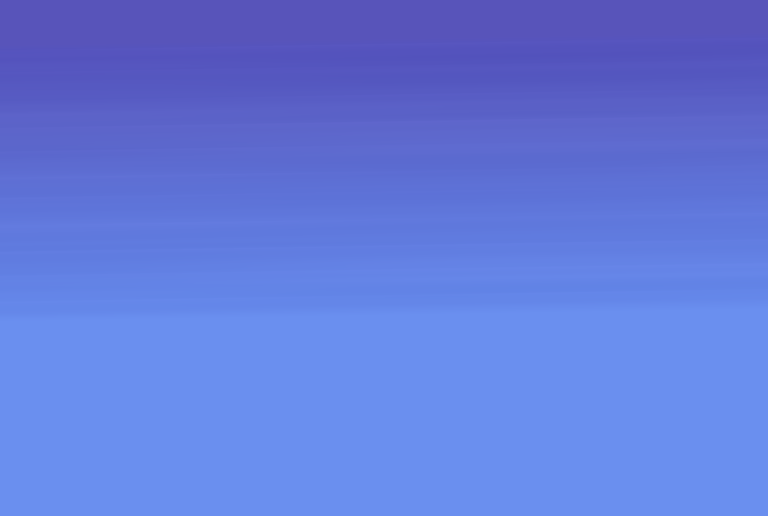
Give the GLSL for this background, as a WebGL 1 fragment shader.

```glsl
precision highp float;
// Violet-to-blue sky of thin, slightly tilted streaks above a flat pale blue field.
uniform vec2 u_resolution;

const float TILT = 0.025;         // rise of the streaks across the canvas
const float CAP_EDGE = 0.086;     // end of the plain violet strip at the top
const float FIELD_EDGE = 0.603;   // start of the plain blue field
const float STREAK_GAP = 0.0484;  // mean distance between bright streaks

const vec3 CAP = vec3(0.345, 0.330, 0.730);
const vec3 INDIGO = vec3(0.327, 0.322, 0.737);
const vec3 VIOLET = vec3(0.360, 0.395, 0.790);
const vec3 PERIWINKLE = vec3(0.370, 0.455, 0.850);
const vec3 AZURE = vec3(0.390, 0.525, 0.910);
const vec3 FIELD = vec3(0.416, 0.561, 0.938);

float hash(vec2 p) {
  vec3 q = fract(vec3(p.xyx) * 0.1031);
  q += dot(q, q.yzx + 33.33);
  return fract((q.x + q.y) * q.z);
}

float noise(vec2 p) {
  vec2 cell = floor(p);
  vec2 t = fract(p);
  t = t * t * (3.0 - 2.0 * t);
  float low = mix(hash(cell), hash(cell + vec2(1.0, 0.0)), t.x);
  float high = mix(hash(cell + vec2(0.0, 1.0)), hash(cell + 1.0), t.x);
  return mix(low, high, t.y);
}

float ramp(float from, float to, float v) {
  return clamp((v - from) / (to - from), 0.0, 1.0);
}

// Base colour by depth below the top edge
vec3 skyColor(float depth) {
  vec3 color = mix(INDIGO, VIOLET, ramp(0.10, 0.25, depth));
  color = mix(color, PERIWINKLE, ramp(0.25, 0.39, depth));
  return mix(color, AZURE, ramp(0.39, 0.58, depth));
}

// Layers of noise stretched along the streaks
float grain(float x, float depth) {
  float sum = 0.0;
  float frequency = 28.0;
  float weight = 0.5;
  for (int i = 0; i < 3; i++) {
    sum += weight * (noise(vec2(x * 1.5 + float(i) * 7.0, depth * frequency)) - 0.5);
    frequency *= 2.1;
    weight *= 0.65;
  }
  return sum;
}

// Fine bright lines at jittered depths, each with a short fading tail
float streaks(float x, float depth, float soft) {
  float sum = 0.0;
  for (int i = 0; i < 11; i++) {
    float id = float(i);
    float jitter = (hash(vec2(id, 4.0)) - 0.5) * 0.3 * step(0.5, id);
    float offset = depth - CAP_EDGE - (id + jitter) * STREAK_GAP;
    float tail = smoothstep(-soft, soft, offset) * exp(-max(offset, 0.0) * 160.0);
    float strength = 0.4 + 0.6 * noise(vec2(x * 4.0, id * 5.0));
    sum += tail * strength;
  }
  return sum;
}

void main() {
  vec2 uv = gl_FragCoord.xy / u_resolution;
  float soft = max(0.0015, 1.0 / u_resolution.y);
  float wobble = (noise(vec2(uv.x * 3.0, 2.0)) - 0.5) * 0.002;
  float depth = 1.0 - uv.y + TILT * (uv.x - 0.5) + wobble;

  // Streaked sky
  vec3 color = skyColor(depth);
  color += vec3(0.036, 0.036, 0.030) * grain(uv.x, depth);
  color += vec3(0.018, 0.014, 0.016) * streaks(uv.x, depth, soft);

  // Plain strip above and plain field below
  color = mix(CAP, color, smoothstep(CAP_EDGE - 0.012, CAP_EDGE + 0.004, depth));
  color = mix(color, FIELD, smoothstep(FIELD_EDGE - 0.014, FIELD_EDGE + 0.012, depth));
  gl_FragColor = vec4(color, 1.0);
}
```
